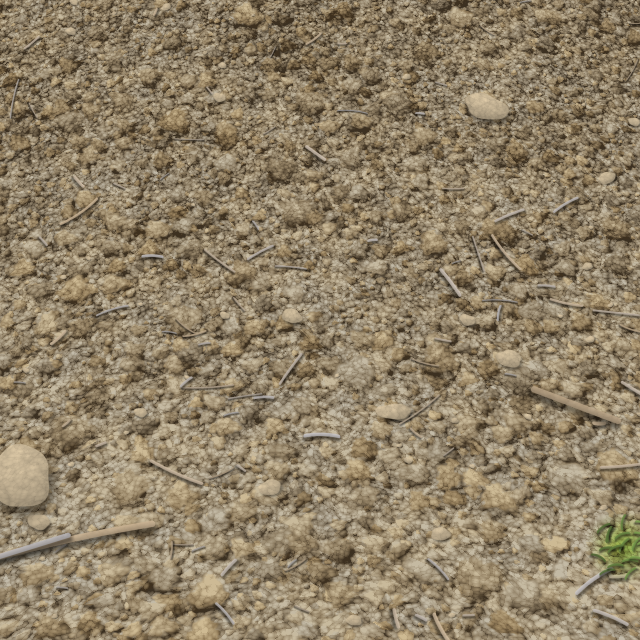
This texture is drawn by a three.js fragment shader. Its source:

```glsl
// Ploughed dry soil seen at a slant: crumbs, clods, pale stones, straw and a small weed.
varying vec2 vUv;

const vec3 SOIL_DARK = vec3(0.30, 0.25, 0.18);
const vec3 SOIL_MID = vec3(0.56, 0.495, 0.39);
const vec3 SOIL_PALE = vec3(0.74, 0.69, 0.59);
const vec3 STONE = vec3(0.77, 0.70, 0.58);
const vec3 STRAW_WARM = vec3(0.77, 0.68, 0.56);
const vec3 STRAW_GREY = vec3(0.71, 0.70, 0.71);
const vec3 LEAF = vec3(0.42, 0.54, 0.27);
const vec2 LIGHT = vec2(-0.35, 0.75);
const vec2 WEED_AT = vec2(0.975, 0.145);
const float CONTRAST = 1.34;
const float RECESSION = 0.9;   // how much finer the ground gets at the top
const float SLANT = 1.25;      // vertical foreshortening
const float SOFT = 0.0011;     // edge softness
const int STRAWS = 90;
const int STONES = 50;
const int LEAVES = 18;

vec3 hash3(vec2 p) {
  vec3 h = fract(vec3(p.xyx) * vec3(0.1031, 0.1030, 0.0973));
  h += dot(h, h.yzx + 33.33);
  return fract((h.xxy + h.yzz) * h.zyx);
}

vec2 turn(vec2 v, float angle) {
  float c = cos(angle), s = sin(angle);
  return vec2(c * v.x + s * v.y, c * v.y - s * v.x);
}

// Cellular crumbs: bright cores, dark gaps, a random tone per cell
float crumbs(vec2 p) {
  float nearest = 2.0, cellTone = 0.0;
  for (int j = -1; j <= 1; j++)
    for (int i = -1; i <= 1; i++) {
      vec2 id = floor(p) + vec2(float(i), float(j));
      vec3 h = hash3(id);
      float d = length(p - id - h.xy);
      if (d < nearest) { nearest = d; cellTone = h.z; }
    }
  return 0.65 * (0.45 - nearest) + 0.45 * (cellTone - 0.5);
}

// Lit, lumpy clods with a shadow below, laid over the tone so far
void addClods(vec2 p, float density, float seed, float grain, inout float tone, inout float warmth) {
  for (int j = -1; j <= 1; j++)
    for (int i = -1; i <= 1; i++) {
      vec2 id = floor(p) + vec2(float(i), float(j));
      vec3 a = hash3(id + seed), b = hash3(id + seed + 57.0);
      if (a.z > density) continue;
      vec2 d = (p - id - 0.25 - 0.5 * a.xy) / mix(0.22, 0.52, b.x);
      float angle = atan(d.y, d.x + 0.0001);
      float edge = length(d) + 0.13 * sin(3.0 * angle + 6.3 * b.y)
                 + 0.07 * sin(7.0 * angle + 20.0 * b.z) + 0.4 * grain;
      float shadow = 1.0 - smoothstep(0.6, 1.25, length(d - 0.5 * vec2(0.35, -0.75)));
      float cover = 1.0 - smoothstep(0.78, 1.04, edge);
      float lit = 0.57 + 0.36 * (b.z - 0.5) + 0.28 * dot(d, LIGHT) - 0.10 * edge * edge + 0.75 * grain;
      tone = mix(tone - 0.30 * shadow, lit, cover);
      warmth = mix(warmth, 0.1 + 0.8 * b.y, cover);
    }
}

void addStrand(vec2 uv, float angle, float reach, float width, float bend, vec3 tint, inout vec3 color) {
  vec2 d = turn(uv, angle);
  d.y += bend * d.x * d.x / reach;
  float beyond = max(abs(d.x) - reach, 0.0);
  float dist = length(vec2(beyond, d.y));
  float below = length(vec2(beyond, d.y + 1.6 * width));
  color *= 1.0 - 0.42 * (1.0 - smoothstep(0.0, 2.2 * width + SOFT, below));
  float rounding = 0.95 + 0.09 * clamp(d.y / width, -1.0, 1.0);
  color = mix(color, tint * rounding, 0.88 * (1.0 - smoothstep(width - SOFT, width + SOFT, dist)));
}

void addStone(vec2 uv, vec2 size, float seed, float grain, inout vec3 color) {
  vec2 d = uv / size;
  float angle = atan(d.y, d.x + 0.0001);
  float edge = length(d) + 0.06 * sin(3.0 * angle + seed) + 0.04 * sin(5.0 * angle + 2.0 * seed);
  float blur = SOFT / size.y;
  color *= 1.0 - 0.4 * (1.0 - smoothstep(0.7, 1.25, length(d - vec2(0.15, -0.3))));
  vec3 face = STONE * (0.98 + 0.16 * dot(d, LIGHT) - 0.08 * edge * edge + 0.2 * grain);
  color = mix(color, face, 1.0 - smoothstep(1.0 - blur, 1.0 + blur, edge));
}

void main() {
  // Ground plane, gently warped by layered sines
  vec2 ground = vec2((vUv.x - 0.5) * (1.0 + RECESSION * vUv.y),
                     SLANT * (vUv.y + 0.5 * RECESSION * vUv.y * vUv.y));
  ground += 0.003 * sin(ground.yx * 61.0 + 2.0 * sin(ground * 37.0));
  float drift = sin(ground.x * 7.0 + 2.0 * sin(ground.y * 5.0)) * sin(ground.y * 9.0 + 1.5 * sin(ground.x * 6.0));
  float swell = sin(ground.x * 23.0 + 2.0 * sin(ground.y * 17.0)) * sin(ground.y * 29.0 + 2.0 * sin(ground.x * 19.0));

  // Soil, from crumbs up to clods
  float grain = 0.6 * crumbs(ground * 60.0) + 0.7 * crumbs(turn(ground, 0.6) * 112.0 + 31.0);
  float tone = 0.55 + 1.05 * grain;
  float warmth = 0.2 + 0.25 * swell;
  addClods(ground * 52.0, 0.48, 11.0, grain, tone, warmth);
  addClods(turn(ground, 0.4) * 30.0, 0.44 + 0.16 * drift, 203.0, grain, tone, warmth);
  addClods(ground * 18.0, 0.38 + 0.22 * drift, 401.0, grain, tone, warmth);
  addClods(turn(ground, -0.3) * 12.0, 0.17 + 0.12 * drift, 607.0, grain, tone, warmth);
  tone += 0.12 - 0.21 * vUv.y - 0.05 * drift + 0.07 * swell;
  tone = 0.52 + CONTRAST * (tone - 0.5);
  vec3 color = mix(SOIL_DARK, SOIL_MID, clamp(2.0 * tone, -0.25, 1.0));
  color = mix(color, SOIL_PALE, clamp(2.0 * tone - 1.0, 0.0, 1.2));
  color *= 1.0 + (warmth - 0.3) * vec3(0.07, 0.0, -0.15);

  // Scattered stones and three large ones
  for (int i = 0; i < STONES; i++) {
    vec3 a = hash3(vec2(float(i), 5.0)), b = hash3(vec2(float(i), 91.0));
    float size = mix(0.004, 0.020, b.x * b.x * b.x) * mix(1.0, 0.6, a.y);
    addStone(turn(vUv - a.xy, b.y - 0.5), size * vec2(1.25, 0.85), 9.0 * a.z, grain, color);
  }
  addStone(vUv - vec2(0.03, 0.255), vec2(0.050, 0.049), 1.0, grain, color);
  addStone(turn(vUv - vec2(0.76, 0.833), -0.3), vec2(0.035, 0.019), 4.0, grain, color);
  addStone(vUv - vec2(0.615, 0.357), vec2(0.028, 0.012), 2.0, grain, color);

  // Straw, mostly lying flat, with two long stalks
  for (int i = 0; i < STRAWS; i++) {
    vec3 a = hash3(vec2(float(i), 17.0)), b = hash3(vec2(float(i), 140.0));
    float scale = mix(1.0, 0.65, a.y), lean = 2.0 * b.x - 1.0;
    addStrand(vUv - a.xy, 1.5 * lean * abs(lean), scale * mix(0.008, 0.05, b.y * b.y),
              scale * mix(0.0012, 0.0034, b.z * b.z), 0.2 * (a.z - 0.5),
              mix(STRAW_WARM, STRAW_GREY, a.z) * mix(0.85, 1.1, b.z), color);
  }
  addStrand(vUv - vec2(0.10, 0.155), 0.22, 0.14, 0.005, 0.03, STRAW_WARM, color);
  addStrand(vUv - vec2(0.03, 0.140), 0.30, 0.08, 0.004, 0.0, STRAW_GREY, color);
  addStrand(vUv - vec2(0.90, 0.367), -0.36, 0.07, 0.005, 0.0, STRAW_WARM * 0.92, color);

  // Weed at the right edge
  float tuft = 1.0 - smoothstep(0.0, 0.065, length(vUv - WEED_AT));
  color = mix(color, color * vec3(0.75, 0.95, 0.5), tuft);
  for (int i = 0; i < LEAVES; i++) {
    vec3 a = hash3(vec2(float(i), 33.0));
    addStrand(vUv - WEED_AT - 0.08 * (a.xy - 0.5), 2.4 * a.z - 0.5, 0.011, 0.0018, 0.2,
              LEAF * (0.75 + 0.5 * a.x), color);
  }
  gl_FragColor = vec4(clamp(color, 0.0, 1.0), 1.0);
}
```
